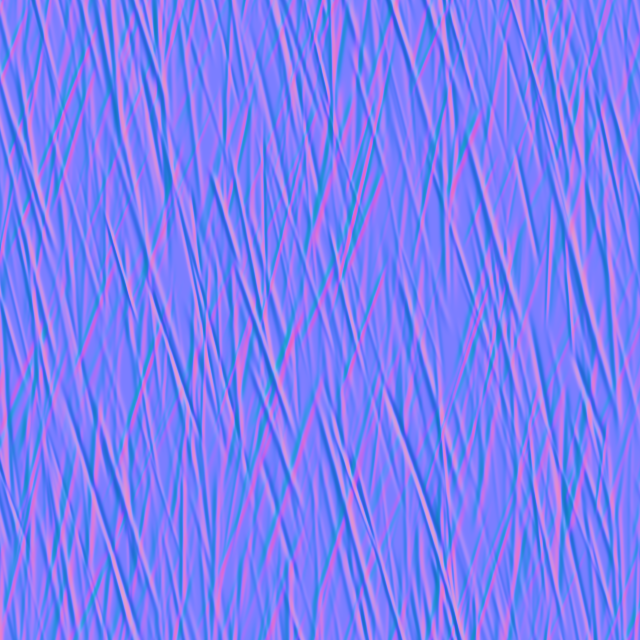
Give the GLSL for this texture map, as a three.js fragment shader.

```glsl
varying vec2 vUv;

const int LAYERS = 9;
const vec2 CELL = vec2(0.045, 0.32);
const vec2 BASE_TILT = vec2(-0.035, -0.01);

vec4 hash4(vec3 p) {
  vec4 q = fract(p.xyzx * vec4(0.1031, 0.1030, 0.0973, 0.1099));
  q += dot(q, q.wzxy + 33.33);
  return fract((q.xxyz + q.yzzw) * q.zywx);
}

// Adds one tapered fibre: xy is the new tilt, z is how much it covers
vec3 fibre(vec2 p, float lean, float bend, float halfLength, float width, float strength) {
  float t = p.y / halfLength;
  float curve = lean * p.y + bend * p.y * p.y;
  float slope = lean + 2.0 * bend * p.y;
  float d = (p.x - curve) * inversesqrt(1.0 + slope * slope) / width;
  float taper = 1.0 - smoothstep(0.5, 1.0, abs(t));
  float bell = exp(0.5 - 0.5 * d * d) * taper;
  vec2 across = normalize(vec2(1.0, -slope));
  return vec3(across * d * bell * strength, min(bell, 1.0));
}

// Lays a sheared grid of fibres over the tilt so far
vec2 fibreLayer(vec2 tilt, vec2 uv, float lean, float seed) {
  vec2 p = vec2(uv.x - lean * uv.y, uv.y) + seed * vec2(0.137, 0.219);
  vec2 home = floor(p / CELL);
  for (int j = -1; j <= 1; j++) {
    for (int i = -1; i <= 1; i++) {
      vec2 id = home + vec2(float(i), float(j));
      vec4 place = hash4(vec3(id + 40.0, seed + 3.0));
      vec4 form = hash4(vec3(id + 95.0, seed + 17.0));
      vec2 local = p - (id + place.xy) * CELL;
      local.x += lean * local.y;
      float strandLean = lean + (place.z - 0.5) * 0.14;
      float bend = (place.w - 0.5) * 0.16;
      float halfLength = mix(0.08, 0.25, form.x);
      float width = mix(0.0021, 0.0039, form.y);
      float strength = mix(0.16, 1.05, form.z * form.z);
      strength *= form.w < 0.25 ? -1.0 : 1.0;
      vec3 f = fibre(local, strandLean, bend, halfLength, width, strength);
      tilt = mix(tilt, BASE_TILT, f.z * 0.6 * abs(strength)) + f.xy;
    }
  }
  return tilt;
}

void main() {
  vec2 tilt = BASE_TILT;
  for (int k = 0; k < LAYERS; k++) {
    float seed = float(k);
    float lean = mix(-0.32, 0.38, fract(seed * 0.618 + 0.1));
    tilt = fibreLayer(tilt, vUv, lean, seed);
  }

  // Pack the surface normal into colour
  vec3 normal = normalize(vec3(tilt, 1.0));
  gl_FragColor = vec4(normal * 0.5 + 0.5, 1.0);
}
```
